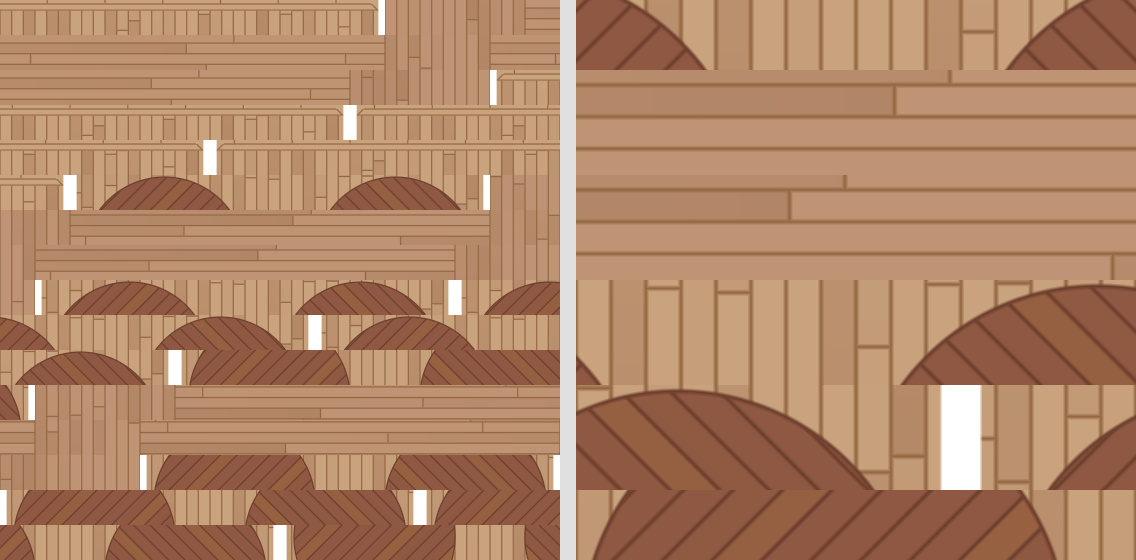
Left: the whole. Right: its middle third, enlarged.
Write a three.js fragment shader that draws this pattern.

```glsl
// Wooden parquet strip wrapped over sixteen rows: slats, boards, mitred rails and round inlays.
varying vec2 vUv;

const float ROWS = 16.0;      // one unit is one row height
const float PERIOD = 83.0;    // length of the repeating strip
const float PANEL = 12.0;     // length of a framed panel or a run of boards
const float SLAT = 1.0 / 3.0;
const float EDGE = 0.031;     // softness of edges
const float SEAM = 0.018;     // half width of a seam

const vec3 TAN_LIGHT = vec3(0.79, 0.64, 0.495);
const vec3 TAN_DARK = vec3(0.705, 0.535, 0.405);
const vec3 ROSE_LIGHT = vec3(0.75, 0.58, 0.46);
const vec3 ROSE_DARK = vec3(0.69, 0.52, 0.395);
const vec3 SEAM_BROWN = vec3(0.58, 0.41, 0.26);
const vec3 INLAY_RED = vec3(0.555, 0.345, 0.26);
const vec3 INLAY_GOLD = vec3(0.605, 0.395, 0.255);
const vec3 INLAY_SEAM = vec3(0.43, 0.245, 0.175);

float hash(vec2 p) {
  vec3 q = fract(p.xyx * vec3(0.1031, 0.1030, 0.0973));
  q += dot(q, q.yzx + 33.33);
  return fract((q.x + q.y) * q.z);
}

// Coverage of the inside of a shape with signed distance d
float fill(float d) {
  return clamp(0.5 - d / EDGE, 0.0, 1.0);
}

float stroke(float d) {
  return fill(abs(d) - SEAM);
}

// Signed distance to the nearest multiple of a step
float repeatDistance(float x, float stepSize) {
  return (fract(x / stepSize + 0.5) - 0.5) * stepSize;
}

// Planks side by side along p.x, butt jointed along p.y
vec3 planks(vec2 p, vec2 size, float seed, float toneStart, vec3 base, vec3 accent, vec3 seam) {
  float index = floor(p.x / size.x);
  float along = p.y + hash(vec2(index, seed)) * size.y;
  float part = along / size.y;
  float tone = smoothstep(toneStart, 0.9, hash(vec2(index + 17.0, floor(part) + seed * 3.0)));
  vec3 wood = mix(base, accent, tone * mix(0.65, 1.0, fract(part)));
  float joint = max(stroke(repeatDistance(p.x, size.x)), stroke(repeatDistance(along, size.y)));
  return mix(wood, seam, joint);
}

vec3 uprightSlats(vec2 p) {
  return planks(p, vec2(SLAT, 5.0), 4.0, 0.25, ROSE_LIGHT, ROSE_DARK, SEAM_BROWN);
}

vec3 longBoards(vec2 p) {
  vec3 wood = planks(vec2(p.y - 0.23, p.x), vec2(0.304, 9.0), 7.0, 0.4,
                     ROSE_LIGHT, ROSE_DARK, SEAM_BROWN);
  return mix(wood, SEAM_BROWN, stroke(repeatDistance(p.x, PANEL)));
}

// Rail with mitred ends across the top of a panel
vec3 addRail(vec3 wood, vec2 p, float fromEnd) {
  float top = 0.115;
  float bottom = 0.29;
  float mitre = (fromEnd + p.y - 0.5) * 0.7071;
  float seam = stroke(p.y - bottom);
  seam = max(seam, stroke(p.y - top) * step(0.0, mitre));
  seam = max(seam, stroke(mitre) * step(top, p.y) * step(p.y, bottom));
  seam = max(seam, stroke(repeatDistance(p.x - 0.7, 1.65)) * step(p.y, top));
  vec3 rail = mix(TAN_LIGHT, SEAM_BROWN, seam);
  return mix(wood, rail, max(fill(p.y - bottom), seam));
}

// Round inlay of diagonal planks
vec3 addInlay(vec3 wood, vec2 p, vec2 center, float radius) {
  float d = length(p - center) - radius;
  vec2 diagonal = vec2(p.x + p.y, p.y - p.x) * 0.7071;
  vec3 inlay = planks(diagonal, vec2(SLAT, 40.0), 11.0, 0.5, INLAY_RED, INLAY_GOLD, INLAY_SEAM);
  return mix(mix(wood, inlay, fill(d)), INLAY_SEAM, stroke(d));
}

// Panel in one of three layers: rail, upper inlays, lower inlays
vec3 panel(vec2 p, float layer) {
  float fromEnd = min(p.x, PANEL - p.x);
  vec3 wood = planks(vec2(p.x, p.y + layer), vec2(SLAT, 5.0), 2.0, 0.35,
                     TAN_LIGHT, TAN_DARK, SEAM_BROWN);
  if (layer < 0.5) wood = addRail(wood, p, fromEnd);
  else wood = addInlay(wood, vec2(fromEnd, p.y + layer - 1.0), vec2(2.7, 2.36), 2.3);
  return mix(wood, vec3(1.0), fill(fromEnd - 0.19));
}

void main() {
  // Unroll the rows, from the top down, into one long strip
  float down = (1.0 - vUv.y) * ROWS;
  float row = floor(down);
  float y = down - row;
  float strip = row * ROWS + vUv.x * ROWS - 11.0;
  float pass = floor(strip / PERIOD);
  float x = strip - pass * PERIOD;

  // Slats and boards alternate, then four panels follow
  vec3 color = uprightSlats(vec2(x, y + pass));
  if (x >= 35.0) {
    float number = floor((x - 35.0) / PANEL);
    float layer = floor((pass * 4.0 + number + 1.0) / 4.0);
    color = panel(vec2(mod(x - 35.0, PANEL), y), layer);
  } else if (x >= 4.0 && x < 16.0) {
    color = longBoards(vec2(x - 4.0, y + pass));
  } else if (x >= 19.0 && x < 31.0) {
    color = longBoards(vec2(x - 19.0, y + pass));
  }
  gl_FragColor = vec4(color, 1.0);
}
```
